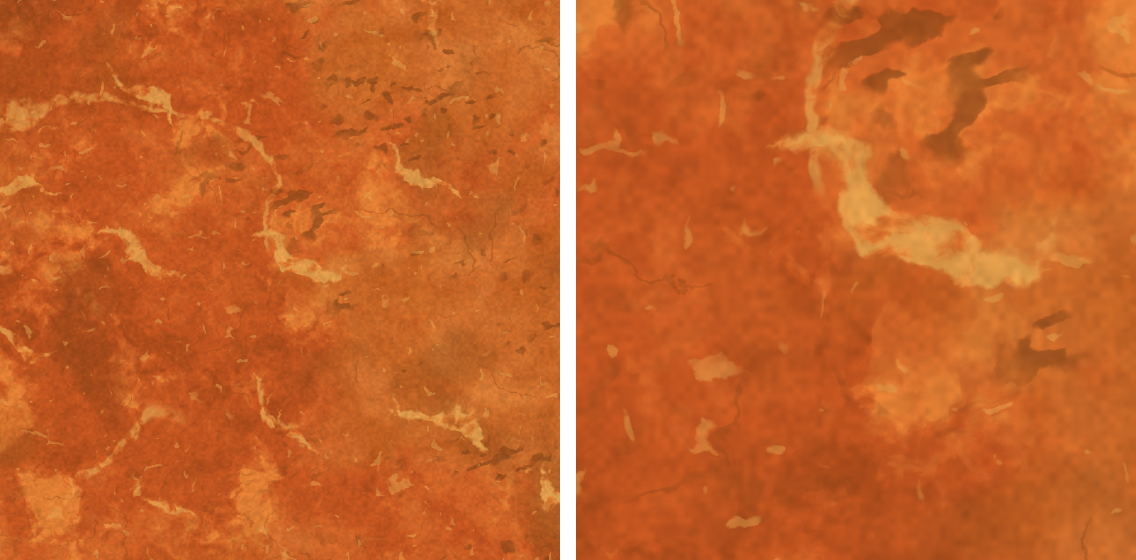
Left, the full canvas; right, a detail of the centre.
This texture is drawn by a three.js fragment shader. Its source:

```glsl
varying vec2 vUv;

#define RUST vec3(0.68, 0.295, 0.105)
#define CLAY vec3(0.76, 0.33, 0.125)
#define ORANGE vec3(0.815, 0.39, 0.155)
#define AMBER vec3(0.88, 0.49, 0.20)
#define OCHRE vec3(0.78, 0.43, 0.17)
#define SAND vec3(0.89, 0.65, 0.32)
#define UMBER vec3(0.50, 0.26, 0.09)
#define PAN_COUNT 11
#define GRAIN 0.085

float hash(vec2 p) {
  vec3 q = fract(vec3(p.xyx) * 0.1031);
  q += dot(q, q.yzx + 33.33);
  return fract((q.x + q.y) * q.z);
}

float noise(vec2 p) {
  vec2 i = floor(p), f = fract(p);
  f = f * f * (3.0 - 2.0 * f);
  return mix(mix(hash(i), hash(i + vec2(1.0, 0.0)), f.x),
             mix(hash(i + vec2(0.0, 1.0)), hash(i + 1.0), f.x), f.y);
}

mat2 rotation(float a) {
  return mat2(cos(a), -sin(a), sin(a), cos(a));
}

float fbm(vec2 p) {
  float sum = 0.0, amp = 0.5;
  for (int i = 0; i < 6; i++) {
    sum += amp * noise(p);
    p = rotation(0.6) * p * 2.03 + 17.3;
    amp *= 0.5;
  }
  return sum / 0.984;
}

vec2 warp(vec2 p, float scale, float amount) {
  return p + amount * (vec2(fbm(p * scale + 3.1), fbm(p * scale + 41.7)) - 0.5);
}

// Thin line along the middle level of a noise field
float vein(vec2 p, float width) {
  return 1.0 - smoothstep(0.3 * width, width, abs(noise(p) - 0.5));
}

// Tapered, ragged pale pans lying mostly down to the right
float pans(vec2 p) {
  float mask = 0.0;
  for (int i = 0; i < PAN_COUNT; i++) {
    float k = float(i);
    vec2 center = fract(vec2(0.7549, 0.5698) * k + vec2(0.24, 0.55));
    float size = hash(vec2(k, 7.0));
    float halfLength = mix(0.05, 0.12, hash(vec2(k, 19.0)));
    vec2 q = rotation(-0.65 + 0.8 * (hash(vec2(k, 31.0)) - 0.5)) * (p - center);
    q = vec2(q.x, q.y + 0.012 * sin(q.x * 45.0 + k));
    float along = q.x / halfLength;
    float width = mix(0.004, 0.021, size * size) * (1.0 - along * along) * (1.0 + 0.5 * along);
    float body = 1.0 - smoothstep(-0.003, 0.004, abs(q.y) - width);
    mask = max(mask, body * step(abs(along), 1.0) * mix(0.6, 1.0, size));
  }
  return mask;
}

vec3 soil(float tone) {
  vec3 color = mix(RUST, CLAY, smoothstep(0.0, 0.33, tone));
  color = mix(color, ORANGE, smoothstep(0.33, 0.66, tone));
  return mix(color, AMBER, smoothstep(0.66, 1.0, tone));
}

void main() {
  vec2 p = vUv;
  vec2 bent = warp(p, 7.0, 0.13);
  vec2 ragged = warp(p, 26.0, 0.045);
  float broad = fbm(p * 3.0 + 8.0);
  float detail = fbm(bent * 16.0 + 5.0);
  float fine = fbm(ragged * 60.0);
  float east = smoothstep(0.38, 0.68, p.x + 0.3 * (p.y - 0.5) + 0.6 * (broad - 0.5));

  // Red ground in the west, lighter and mottled in the east
  float tone = mix(0.32, 0.52, east) + 0.9 * (broad - 0.5)
             + 0.9 * (detail - 0.5) + 0.5 * (fine - 0.5);

  // Feathery amber flares
  float flare = fbm(warp(bent, 18.0, 0.07) * 9.0 + 23.0);
  flare = smoothstep(0.53, 0.70, flare + 0.15 * (fine - 0.5));
  tone += flare * mix(0.65, 0.25, east);
  vec3 color = soil(tone);

  // Duller ochre plains
  float plain = smoothstep(0.48, 0.66, fbm(bent * 4.5 + 61.0) + 0.09 * east);
  color = mix(color, OCHRE + 0.18 * (detail - 0.5), plain * mix(0.3, 0.65, east));

  // Brown scorched ground, slanted specks and hairline cracks
  float scorch = smoothstep(0.56, 0.74, fbm(bent * 6.0 + 90.0));
  color = mix(color, UMBER, 0.3 * scorch);
  vec2 slanted = rotation(0.35) * ragged * vec2(48.0, 85.0);
  float speck = smoothstep(0.66, 0.82, noise(slanted));
  speck *= smoothstep(0.43, 0.60, fbm(p * 11.0 + 70.0)) * mix(0.25, 0.75, east);
  float crack = vein(ragged * 15.0 + 12.0, 0.022) * smoothstep(0.48, 0.65, detail);
  color = mix(color, UMBER, max(0.8 * speck, 0.3 * crack));

  // Sandy pans and broken winding channels
  float channel = vein(bent * 3.2 + 14.0, 0.025);
  channel *= smoothstep(0.50, 0.64, fbm(p * 5.0 + 33.0));
  float pan = pans(warp(ragged, 13.0, 0.055));
  float sand = max(pan, 0.7 * channel) * smoothstep(0.2, 0.48, fine);
  vec3 sandColor = mix(AMBER, SAND, smoothstep(0.35, 0.6, fine));
  color = mix(color, sandColor, 0.9 * sand);

  // Small bright flecks and fine grain
  float fleck = smoothstep(0.86, 0.95, noise(ragged * 75.0 + 9.0));
  color = mix(color, SAND, 0.45 * fleck);
  float grain = 0.6 * noise(p * 230.0) + 0.4 * noise(p * 120.0 + 50.0) - 0.5;
  color *= 1.0 + 2.0 * GRAIN * grain;
  gl_FragColor = vec4(color, 1.0);
}
```
